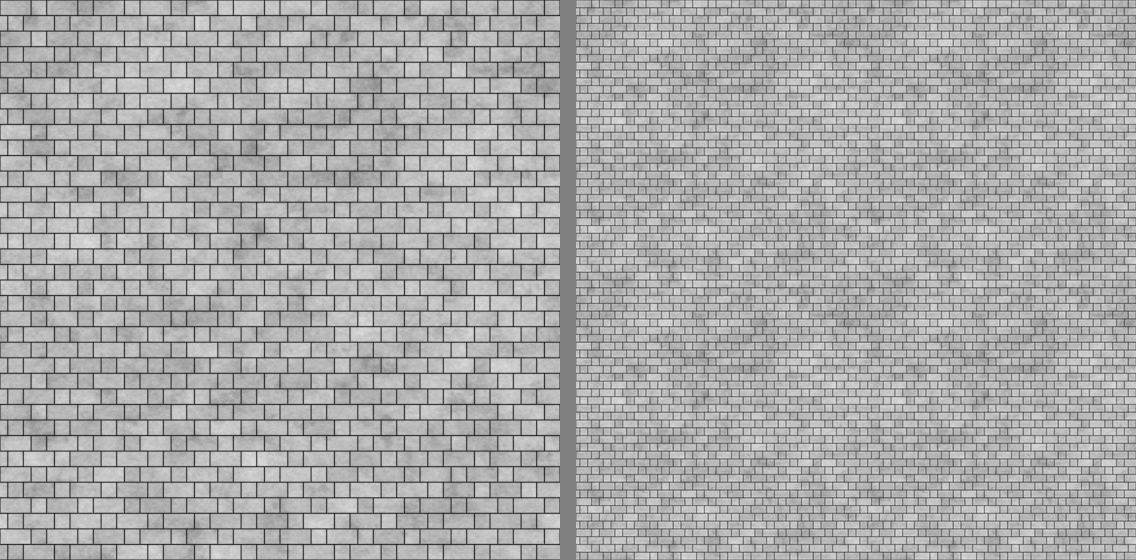
Left: one tile. Right: repeated 2 by 2.
Write a Shadertoy shader that draws this texture.

```glsl
const vec2 BOND_COUNT = vec2(12.0, 36.0);   // long + short pairs across, rows down
const float LONG_SHARE = 2.0 / 3.0;         // part of a pair taken by the long brick
const float JOINT_HALF_WIDTH = 0.00085;
const float CORNER_RADIUS = 0.0022;
const vec3 JOINT_COLOR = vec3(0.09);
const vec3 BRICK_COLOR = vec3(0.735);

float hash(vec2 p, float seed) {
    vec3 q = fract(vec3(p.xyx + seed) * vec3(0.1031, 0.1030, 0.0973));
    q += dot(q, q.yzx + 33.33);
    return fract((q.x + q.y) * q.z);
}

// Value noise that wraps after a whole number of cells
float wrappedNoise(vec2 uv, vec2 cells, float seed) {
    vec2 p = uv * cells;
    vec2 i = floor(p);
    vec2 f = fract(p);
    f = f * f * (3.0 - 2.0 * f);
    vec2 a = mod(i, cells);
    vec2 b = mod(i + 1.0, cells);
    return mix(mix(hash(a, seed), hash(vec2(b.x, a.y), seed), f.x),
               mix(hash(vec2(a.x, b.y), seed), hash(b, seed), f.x), f.y);
}

float wrappedFbm(vec2 uv, vec2 cells, int octaves, float gain, float seed) {
    float sum = 0.0;
    float total = 0.0;
    float weight = 1.0;
    for (int k = 0; k < octaves; k++) {
        sum += weight * wrappedNoise(uv, cells, seed + float(k) * 17.0);
        total += weight;
        weight *= gain;
        cells *= 2.0;
    }
    return sum / total;
}

float roundedBox(vec2 p, vec2 halfSize, float radius) {
    vec2 q = abs(p) - halfSize + radius;
    return length(max(q, 0.0)) + min(max(q.x, q.y), 0.0) - radius;
}

// Alternating long and short bricks: x is the edge distance, yz the brick id
vec3 brickBond(vec2 uv, vec2 count) {
    vec2 p = uv * count;
    float row = floor(p.y);
    p.x += 0.5 * (1.0 - mod(row, 2.0));     // every other row moves by half a pair
    float pair = mod(floor(p.x), count.x);
    vec2 local = fract(p);
    float isShort = step(LONG_SHARE, local.x);
    float middle = mix(0.5 * LONG_SHARE, 0.5 + 0.5 * LONG_SHARE, isShort);
    float halfLength = 0.5 * mix(LONG_SHARE, 1.0 - LONG_SHARE, isShort);
    vec2 offset = (local - vec2(middle, 0.5)) / count;
    float edge = roundedBox(offset, vec2(halfLength, 0.5) / count, CORNER_RADIUS);
    return vec3(edge, pair * 2.0 + isShort, row);
}

// Broad shading, soft mottling, stains that vary by brick, and fine grain
vec3 stoneColor(vec2 uv, vec2 brickId) {
    float broad = wrappedFbm(uv, vec2(6.0, 7.0), 2, 0.7, 51.0) - 0.5;
    float clouds = wrappedFbm(uv, vec2(26.0, 32.0), 5, 0.65, 3.0) - 0.5;
    float grain = wrappedFbm(uv, vec2(150.0, 190.0), 2, 0.9, 87.0) - 0.5;
    float tone = hash(brickId, 11.0) - 0.5;
    float stainStrength = mix(0.02, 0.09, hash(brickId, 29.0));
    float stain = smoothstep(0.02, 0.32, clouds + 0.2 * broad);
    return BRICK_COLOR - 0.11 * broad + 0.075 * tone - 0.15 * clouds
        + 0.10 * grain - stainStrength * stain;
}

void mainImage(out vec4 fragColor, in vec2 fragCoord) {
    vec2 uv = fragCoord / iResolution.xy;
    vec3 brick = brickBond(uv, BOND_COUNT);
    float softness = 0.95 / iResolution.y;
    float joint = smoothstep(-softness, softness, brick.x + JOINT_HALF_WIDTH);
    vec3 color = mix(stoneColor(uv, brick.yz), JOINT_COLOR, joint);
    fragColor = vec4(color, 1.0);
}
```
